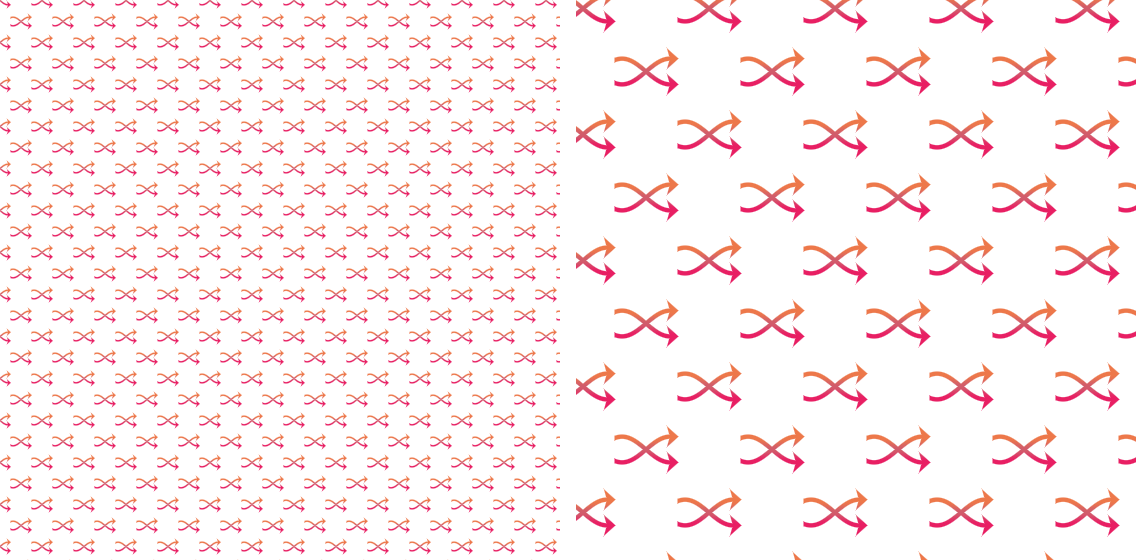
Left: the whole. Right: its middle third, enlarged.
Give the GLSL for this pattern, as a WebGL 2 fragment shader.

```glsl
#version 300 es
precision highp float;
// Half-drop grid of small crossing-arrow icons on white.
// Each icon is two mirrored sine strands ending in arrowheads, drawn with
// distance estimates and tinted by a vertical orange-to-pink ramp.

uniform vec2 u_resolution;
out vec4 outColor;

const float REPEATS = 40.0 / 3.0;       // icons per row across the canvas
const float HALF_PI = 1.5707963;

const vec3 PAPER  = vec3(1.0);
const vec3 ORANGE = vec3(0.93, 0.47, 0.29);
const vec3 DUSK   = vec3(0.82, 0.36, 0.42);
const vec3 PINK   = vec3(0.91, 0.12, 0.39);

// Icon measurements, as fractions of one repeat
const float AMPLITUDE  = 0.102;         // strand height above the crossing
const float CREST      = 0.19;          // distance from crossing to crest
const float LEFT_END   = -0.25;
const float TIP        = 0.258;
const float HALF_WIDTH = 0.0175;
const vec2  HEAD       = vec2(0.092, 0.083); // arrowhead length, half height

// Strand that rises to the right; flat once it reaches its right crest
float strandDistance(vec2 p) {
    float phase = min(p.x / CREST, 1.0) * HALF_PI;
    float height = AMPLITUDE * sin(phase);
    float slope = AMPLITUDE * HALF_PI / CREST * cos(phase);
    float d = abs(p.y - height) / sqrt(1.0 + slope * slope) - HALF_WIDTH;
    return max(d, max(LEFT_END - p.x, p.x - TIP + 0.6 * HEAD.x));
}

// Right-pointing head with its tip at the origin and a notched back
float headDistance(vec2 p, vec2 size) {
    float y = abs(p.y);
    float front = dot(vec2(p.x, y), normalize(size.yx));
    float back = -p.x - size.x * (0.75 + 0.25 * y / size.y);
    return max(front, back);
}

// Both arrows: the second is the first mirrored about the crossing
float iconDistance(vec2 p) {
    float strands = min(strandDistance(p), strandDistance(vec2(p.x, -p.y)));
    vec2 tip = vec2(TIP, AMPLITUDE);
    float heads = headDistance(vec2(p.x, abs(p.y)) - tip, HEAD);
    return min(strands, heads);
}

// Vertical ramp, slightly muted at the crossing
vec3 inkColor(float y) {
    float t = clamp(y / AMPLITUDE, -1.0, 1.0);
    return mix(DUSK, t > 0.0 ? ORANGE : PINK, smoothstep(0.0, 0.9, abs(t)));
}

// Lays one square lattice of icons, shifted by offset, over a base colour
vec3 drawLattice(vec3 base, vec2 grid, vec2 offset, float pixel) {
    vec2 local = fract(grid + offset + 0.5) - 0.5;
    local.y += 0.012;
    float coverage = clamp(0.5 - iconDistance(local) / pixel, 0.0, 1.0);
    return mix(base, inkColor(local.y), coverage);
}

void main() {
    // The lattice is anchored at the upper left corner
    vec2 canvas = (gl_FragCoord.xy - vec2(0.0, u_resolution.y)) / u_resolution.y;
    vec2 grid = canvas * REPEATS;
    float pixel = 1.15 * REPEATS / u_resolution.y;

    vec3 color = drawLattice(PAPER, grid, vec2(0.0), pixel);
    color = drawLattice(color, grid, vec2(0.5), pixel);
    outColor = vec4(color, 1.0);
}
```
